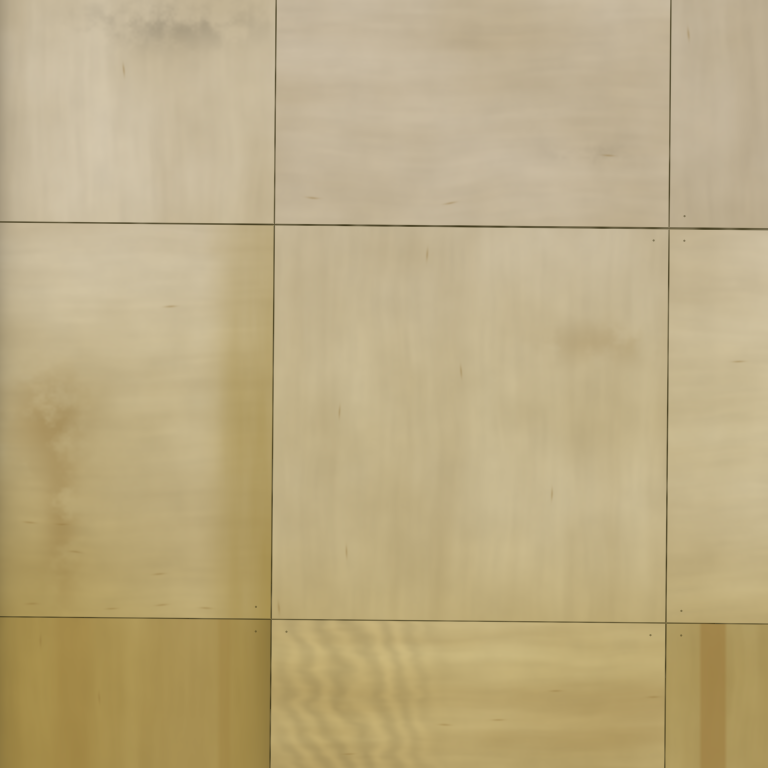
Write a WebGL 1 fragment shader that draws this texture.

```glsl
precision highp float;
// Pale plywood panels in a slightly tilted grid, with fine dark seams, stains and nail holes.
uniform vec2 u_resolution;

const float PITCH = 0.514;
const vec2 GRID_ORIGIN = vec2(0.3516, 0.197);
const vec3 PALE = vec3(0.785, 0.730, 0.620);
const vec3 CREAM = vec3(0.765, 0.703, 0.545);
const vec3 STRAW = vec3(0.715, 0.635, 0.420);
const vec3 HONEY = vec3(0.600, 0.500, 0.220);
const vec3 BROWN = vec3(0.550, 0.430, 0.220);
const vec3 SEAM = vec3(0.230, 0.205, 0.100);

float hash(vec2 p) {
  return fract(sin(dot(p, vec2(127.1, 311.7))) * 43758.545);
}

float noise(vec2 p) {
  vec2 i = floor(p);
  vec2 f = fract(p);
  f = f * f * (3.0 - 2.0 * f);
  return mix(mix(hash(i), hash(i + vec2(1.0, 0.0)), f.x),
             mix(hash(i + vec2(0.0, 1.0)), hash(i + vec2(1.0)), f.x), f.y);
}

float fbm(vec2 p) {
  float sum = 0.0;
  float amp = 0.5;
  for (int i = 0; i < 4; i++) {
    sum += amp * noise(p);
    p = p * 2.03 + 17.3;
    amp *= 0.5;
  }
  return sum;
}

// Soft elliptical patch broken up by noise
float stain(vec2 p, vec2 centre, vec2 radius) {
  vec2 d = (p - centre) / radius;
  float cloud = fbm(p * 32.0 + centre * 50.0);
  return exp(-dot(d, d)) * smoothstep(0.25, 0.62, cloud);
}

// Soft-edged band between two positions
float band(float x, float from, float to, float blur) {
  return smoothstep(from - blur, from + blur, x) * (1.0 - smoothstep(to - blur, to + blur, x));
}

// Anti-aliased coverage inside a distance
float cover(float d, float radius, float px) {
  return 1.0 - smoothstep(radius - px, radius + px, d);
}

// Sparse short pores, stretched along the grain; q is (across, along)
float flecks(vec2 q, float seed) {
  vec2 g = q * vec2(26.0, 16.0);
  vec2 cell = floor(g) + seed;
  vec2 jitter = vec2(hash(cell), hash(cell + 5.7)) * 0.5 + 0.25;
  vec2 d = (fract(g) - jitter) / vec2(0.04, 0.12);
  return exp(-dot(d, d)) * step(0.94, hash(cell + 9.2));
}

// Base tone: pale at the top, honey towards the lower left
vec3 woodTone(vec2 p) {
  vec3 tone = mix(STRAW, CREAM, smoothstep(0.10, 0.38, p.y));
  tone = mix(tone, PALE, smoothstep(0.42, 0.80, p.y));
  float corner = (1.0 - smoothstep(0.0, 0.36, p.x)) * (1.0 - smoothstep(0.1, 0.65, p.y));
  return mix(tone, HONEY, 0.55 * corner);
}

void main() {
  vec2 p = gl_FragCoord.xy / u_resolution;
  float px = 0.75 / min(u_resolution.x, u_resolution.y);

  // Tilted panel grid
  vec2 g = (p - GRID_ORIGIN + vec2(-0.008 * p.y, 0.0095 * p.x)) / PITCH;
  vec2 id = floor(g);
  vec2 t = fract(g);
  vec2 edge = min(t, 1.0 - t) * PITCH;
  float seed = hash(id + 3.1) * 40.0;
  float lowRow = 1.0 - step(-0.5, id.y);
  float topRow = step(0.5, id.y);
  float leftCol = 1.0 - step(-0.5, id.x);
  float rightCol = step(0.5, id.x);
  float lowMiddle = lowRow * (1.0 - leftCol) * (1.0 - rightCol);

  // Grain turns a quarter from panel to panel
  vec2 q = mix(p, p.yx, mod(id.x + id.y, 2.0));
  q.x += 0.03 * (fbm(q * 5.0 + seed) - 0.5);
  float streak = fbm(q * vec2(26.0, 2.2) + seed) - 0.47;
  float fibre = noise(q * vec2(150.0, 18.0) + seed) - 0.5;
  float mottle = fbm(p * vec2(34.0, 28.0) + seed) - 0.47;
  float cloud = fbm(p * 6.0 + seed) - 0.47;

  vec3 color = woodTone(p) * (1.0 + 0.03 * (hash(id + 8.4) - 0.5));
  color *= 1.0 - topRow * (1.0 - leftCol) * vec3(0.035, 0.04, 0.035);
  color *= 1.0 + cloud * vec3(0.12, 0.15, 0.24);
  color *= 1.0 + streak * mix(0.09, 0.24, lowRow) * vec3(0.8, 1.0, 1.4);
  color *= 1.0 + 0.020 * fibre + 0.045 * mottle;

  // Wavy figure on the lower middle board
  float wave = p.x + 0.05 * fbm(vec2(p.x * 6.0, p.y * 22.0)) + 0.3 * p.y;
  float ripple = sin(190.0 * wave + 8.0 * fbm(p * 14.0));
  color *= 1.0 + 0.04 * ripple * lowMiddle * band(p.x, 0.36, 0.55, 0.06);
  float shade = lowMiddle * smoothstep(0.45, 0.75, p.x) * band(p.y, 0.03, 0.105, 0.02);
  color = mix(color, BROWN, 0.22 * shade);

  // Honey margins and darker boards
  float margin = leftCol * smoothstep(0.80, 0.96, t.x) * (1.0 - topRow * 0.85);
  margin *= 0.35 + 0.35 * fbm(vec2(p.x * 40.0, p.y * 4.0));
  color = mix(color, HONEY, margin * (1.0 - 0.5 * smoothstep(0.4, 0.75, p.y)));
  float stripes = band(p.x, 0.07, 0.12, 0.012) + band(p.x, 0.285, 0.30, 0.004);
  color = mix(color, BROWN * 1.08, lowRow * leftCol * (0.14 + 0.24 * stripes));
  color = mix(color, HONEY, lowRow * leftCol * 0.28);
  color = mix(color, HONEY, lowRow * rightCol * 0.25);
  color = mix(color, BROWN * 1.1, lowRow * rightCol * 0.55 * band(p.x, 0.912, 0.945, 0.003));
  color *= 1.0 - 0.15 * exp(-p.x * 65.0);
  color *= 1.0 - 0.14 * lowRow * leftCol * exp(-edge.x * 45.0);

  // Weathered patches and pores
  float knots = stain(p, vec2(0.065, 0.45), vec2(0.045, 0.06));
  knots += 0.9 * stain(p, vec2(0.08, 0.32), vec2(0.022, 0.10));
  knots += 0.5 * stain(p, vec2(0.78, 0.555), vec2(0.07, 0.025));
  color = mix(color, BROWN, 0.38 * min(knots, 1.0));
  float grey = stain(p, vec2(0.22, 0.97), vec2(0.11, 0.03)) + 0.5 * stain(p, vec2(0.77, 0.80), vec2(0.06, 0.015));
  color *= 1.0 - 0.15 * grey;
  color = mix(color, BROWN, 0.30 * flecks(q, floor(seed)));

  // Nail holes near the panel corners
  float nail = cover(length(edge - vec2(0.020, 0.016)), 0.0013, px);
  color = mix(color, SEAM, 0.5 * nail * step(0.35, hash(id * 2.0 + step(0.5, t))));

  // Thin worn seams, heavier along the upper right joint
  float upper = step(0.45, p.y);
  float wear = 0.6 + 0.4 * noise(p * 60.0);
  float upright = cover(edge.x, 0.0009, px) * 0.88;
  float level = cover(edge.y, mix(0.0008, 0.0009 + 0.0006 * p.x, upper), px) * mix(0.82, 1.0, upper);
  color = mix(color, SEAM, max(upright, level) * wear);

  gl_FragColor = vec4(color, 1.0);
}
```
